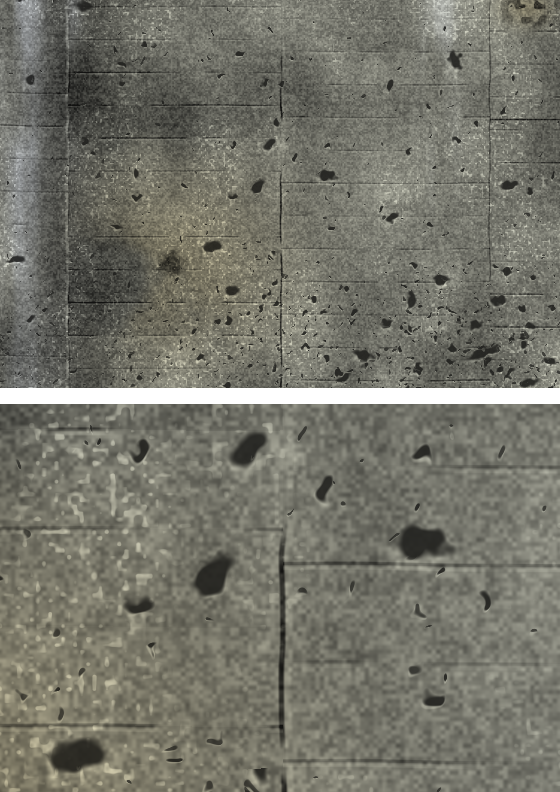
Top: the whole. Bottom: its middle third, enlarged.
This texture is drawn by a Shadertoy shader. Its source:

```glsl
// Weathered board-marked concrete: stained panels split by vertical seams and
// thin board lines, with mineral streaks, fine grain and chipped pits.
// Tone is summed from value noise; pits are scattered over jittered cells.

float hash(vec2 p) {
    vec3 q = fract(p.xyx * 0.1031);
    q += dot(q, q.yzx + 33.33);
    return fract((q.x + q.y) * q.z);
}

float noise(vec2 p) {
    vec2 i = floor(p), f = fract(p);
    f = f * f * (3.0 - 2.0 * f);
    return mix(mix(hash(i), hash(i + vec2(1, 0)), f.x),
               mix(hash(i + vec2(0, 1)), hash(i + 1.0), f.x), f.y);
}

float fbm(vec2 p) {
    float sum = 0.0, amp = 0.5;
    for (int i = 0; i < 5; i++) {
        sum += amp * noise(p);
        p = mat2(1.6, 1.2, -1.2, 1.6) * p + 7.3;
        amp *= 0.5;
    }
    return sum;
}

float band(float x, float centre, float width) {
    float d = (x - centre) / width;
    return exp(-d * d);
}

// Soft-edged line of given half width, never thinner than a pixel
float line(float d, float width) {
    float w = max(width, 0.7 / iResolution.y);
    return 1.0 - smoothstep(0.4 * w, 1.6 * w, abs(d));
}

// One chipped hole: x = shadow, y = lit lower rim
vec2 chip(vec2 d, vec2 radii, float angle) {
    float c = cos(angle), s = sin(angle);
    mat2 turn = mat2(c, -s, s, c);
    float hole = length(turn * d / radii);
    float rim = length(turn * (d + vec2(0.25, 0.65) * radii.y) / radii);
    float shadow = 1.0 - smoothstep(0.55, 1.05, hole);
    return vec2(shadow, (1.0 - smoothstep(0.6, 1.1, rim)) * (1.0 - shadow));
}

// Scattered chips, one per cell where the hash falls under the density
vec2 pits(vec2 p, float scale, float density, float seed) {
    vec2 q = p * scale, result = vec2(0);
    for (int j = -1; j <= 1; j++)
    for (int i = -1; i <= 1; i++) {
        vec2 cell = floor(q) + vec2(i, j), key = cell + seed;
        if (hash(key) > density) continue;
        vec2 centre = cell + vec2(hash(key + 11.7), hash(key + 29.1));
        float size = mix(0.1, 0.32, pow(hash(key + 43.9), 2.0));
        vec2 radii = size * vec2(1.0 + 0.8 * hash(key + 57.3), 0.85);
        result = max(result, chip(q - centre, radii, 2.0 * hash(key + 71.0) - 0.4));
    }
    return result;
}

void mainImage(out vec4 fragColor, in vec2 fragCoord) {
    vec2 p = fragCoord / iResolution.y;
    float x = p.x, y = p.y;
    float cloud = fbm(p * 4.0), patches = fbm(p * vec2(9, 5) + 31.0);

    // Broad stains and lighter right-hand panels
    float panel = step(0.174, x) + step(0.7245, x) + step(1.262, x);
    float tone = 0.405 + 0.04 * smoothstep(0.68, 0.74, x);
    tone += 0.32 * (cloud - 0.48) + 0.2 * (patches - 0.48);
    tone -= 0.12 * band(x, 0.19, 0.12) * (0.6 + 0.8 * cloud);
    tone -= 0.05 * band(x, 0.45, 0.25) * band(y, 0.58, 0.12);
    tone -= 0.07 * band(x, 1.42, 0.1) * band(y, 0.62, 0.12);
    tone += 0.05 * band(x, 0.55, 0.1) * smoothstep(0.3, 0.9, y);

    // Pale mineral streaks running down
    float streak = smoothstep(0.3, 0.8, 0.6 * noise(vec2(x * 45.0, y * 4.0)) + 0.5 * patches);
    float runs = band(x, 0.06, 0.045) * (0.45 + 0.55 * smoothstep(0.2, 0.9, y))
        + 0.5 * band(x, 0.19, 0.02) * smoothstep(0.5, 0.8, y)
        + 0.5 * band(x, 1.14, 0.05) * smoothstep(0.3, 0.9, y);
    tone += 0.25 * streak * runs;

    // Boards: each row has its own tone, and a broken joint
    float row = y * 11.8 + 0.37 * panel + 0.04 * noise(vec2(x * 9.0, panel));
    float rowId = floor(row + 0.5);
    float strength = hash(vec2(rowId, panel + 5.0));
    float broken = smoothstep(0.25, 0.6, noise(vec2(x * 22.0, rowId * 7.0)));
    float joint = (row - rowId) / 11.8;
    tone += 0.035 * (hash(vec2(floor(row), panel + 19.0)) - 0.5);
    tone += 0.035 * (noise(vec2(x * 7.0, y * 140.0)) - 0.5);
    tone -= 0.2 * strength * broken * line(joint, 0.0014);
    tone += 0.09 * strength * broken * line(joint + 0.004, 0.0014);
    tone -= 0.28 * step(1.262, x) * line(y - 0.692, 0.002);

    // Vertical seams: pale crusted, dark open, thin
    float wobble = 0.004 * (noise(vec2(y * 30.0, 3.0)) - 0.5);
    float crust = noise(vec2(x * 130.0, y * 60.0));
    tone += 0.22 * crust * line(x - 0.174 + wobble, 0.004);
    tone -= 0.2 * line(x - 0.178 + wobble, 0.001) * noise(vec2(y * 18.0, 8.0));
    tone -= 0.32 * line(x - 0.7245 + wobble, 0.0022) * smoothstep(0.1, 0.6, noise(vec2(y * 25.0, 1.0)));
    tone += 0.1 * crust * line(x - 0.73 + wobble, 0.003);
    tone -= 0.17 * line(x - 1.262 + wobble, 0.0013) * smoothstep(0.27, 0.29, y);

    // Sandy grain and bright specks
    tone += 0.17 * (noise(p * 260.0) - 0.5) + 0.09 * (noise(p * 120.0 + 9.0) - 0.5);
    tone += 0.2 * smoothstep(0.68, 0.92, noise(p * 185.0 + 50.0)) * smoothstep(0.35, 0.65, patches);

    // Ragged chips, crowded towards the lower right
    vec2 ragged = p + 0.014 * (vec2(noise(p * 85.0), noise(p * 85.0 + 40.0)) - 0.5);
    float low = 1.0 - smoothstep(0.08, 0.42, y);
    float crowd = low * smoothstep(0.2, 0.9, x);
    vec2 holes = pits(ragged, 17.0, 0.07 + 0.33 * crowd, 3.0);
    holes = max(holes, pits(ragged, 34.0, 0.06 + 0.34 * crowd, 91.0));
    holes = max(holes, 0.8 * pits(ragged, 60.0, 0.05 + 0.25 * low, 47.0));
    holes = max(holes, chip(ragged - vec2(1.174, 0.845), vec2(0.02, 0.028), 0.2));
    holes = max(holes, chip(ragged - vec2(1.01, 0.44), vec2(0.024, 0.011), 0.6));
    holes = max(holes, chip(ragged - vec2(1.245, 0.09), vec2(0.055, 0.011), 0.4));
    holes = max(holes, chip(ragged - vec2(0.66, 0.52), vec2(0.024, 0.012), 0.8));
    holes = max(holes, chip(ragged - vec2(0.04, 0.33), vec2(0.03, 0.01), 0.0));
    tone -= 0.2 * (1.0 - smoothstep(0.015, 0.045, length(ragged - vec2(0.443, 0.32))));
    float moss = band(x, 1.36, 0.07) * band(y, 0.98, 0.05);
    tone -= 0.3 * moss * smoothstep(0.45, 0.6, noise(p * 60.0));
    tone = mix(tone, 0.13, 0.9 * holes.x);
    tone += 0.13 * holes.y * (0.4 + noise(p * 150.0));

    // Greenish grey, browner at lower left and cooler in the streaks
    float rust = band(x, 0.45, 0.28) * band(y, 0.32, 0.25) * smoothstep(0.3, 0.6, cloud);
    vec3 tint = mix(vec3(1.0, 1.005, 0.925), vec3(1.04, 1.0, 0.83), max(rust, moss));
    tint = mix(tint, vec3(0.98, 1.0, 1.01), clamp(runs * streak + 0.4 * band(x, 0.1, 0.12), 0.0, 1.0));
    fragColor = vec4(clamp(tone, 0.07, 0.8) * tint, 1.0);
}
```
